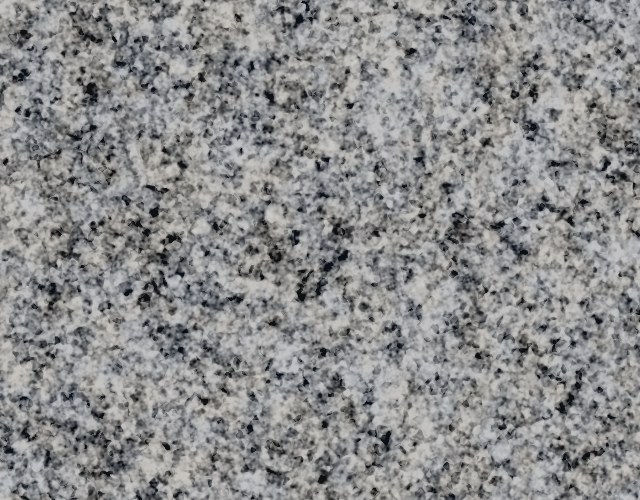
A Shadertoy shader for this texture:

```glsl
float hash(vec2 p) {
    return fract(sin(dot(p, vec2(127.1, 311.7))) * 43758.5);
}

vec2 hash2(vec2 p) {
    return vec2(hash(p), hash(p + 57.3));
}

vec2 rotate(vec2 p, float angle) {
    float c = cos(angle), s = sin(angle);
    return vec2(c * p.x - s * p.y, s * p.x + c * p.y);
}

float valueNoise(vec2 p) {
    vec2 cell = floor(p), f = fract(p);
    vec2 u = f * f * (3.0 - 2.0 * f);
    float low = mix(hash(cell), hash(cell + vec2(1, 0)), u.x);
    float high = mix(hash(cell + vec2(0, 1)), hash(cell + vec2(1, 1)), u.x);
    return mix(low, high, u.y);
}

// Value noise with zero mean and unit deviation
float cloud(vec2 p, float scale, float angle) {
    return (valueNoise(rotate(p, angle) * scale + angle * 31.0) - 0.5) / 0.215;
}

// Irregular cells of random tone, blended at their borders
float grains(vec2 p, float sharpness) {
    vec2 cell = floor(p), f = fract(p);
    float tone = 0.0, total = 0.0;
    for (int y = -1; y <= 1; y++) {
        for (int x = -1; x <= 1; x++) {
            vec2 offset = vec2(x, y);
            vec2 id = cell + offset;
            float weight = exp(-sharpness * length(offset + hash2(id) - f));
            tone += weight * hash(id + 19.7);
            total += weight;
        }
    }
    return tone / total;
}

// Sparse rounded pale crystals with ragged rims
float crystals(vec2 p, float scale, float chance) {
    vec2 q = p * scale;
    vec2 cell = floor(q);
    vec2 center = 0.25 + 0.5 * hash2(cell + 3.1);
    float radius = mix(0.05, 0.13, hash(cell + 8.4));
    float rim = 0.04 * (valueNoise(q * 11.0) - 0.5);
    float d = length((fract(q) - center) * vec2(0.85, 1.0)) + rim;
    float present = step(hash(cell + 41.9), chance);
    return present * (1.0 - smoothstep(radius - 0.03, radius + 0.03, d));
}

// Skewed tone curve: long dark tail, compressed highlights
float stoneTone(float z) {
    z = clamp(z, -2.5, 2.4);
    return max(0.575 + 0.15 * z - 0.03 * z * z, 0.06);
}

void mainImage(out vec4 fragColor, in vec2 fragCoord) {
    vec2 p = fragCoord / iResolution.y;

    // Ragged borders for the mineral grains
    vec2 warp = vec2(valueNoise(p * 95.0), valueNoise(p * 95.0 + 71.0)) - 0.5;
    vec2 q = p + 0.009 * warp;

    // Feldspar and quartz, from broad drifts to fine grit
    float patches = (grains(q * 32.0, 13.0) - 0.5) / 0.25;
    float body = (grains(rotate(q, 0.7) * 78.0, 13.0) - 0.5) / 0.25;
    float z = 0.20 * cloud(p, 9.0, 0.4)
            + 0.40 * patches
            + 0.58 * body
            + 0.50 * cloud(p, 115.0, 1.1)
            + 0.36 * cloud(p, 205.0, 2.0);

    // Dark mica flecks, gathered where the patches are darker
    float fleck = smoothstep(0.76, 0.90, grains(rotate(q, 1.9) * 92.0, 14.0));
    fleck *= 1.0 - 0.7 * smoothstep(-0.6, 1.0, patches);
    z = 0.94 * z + 0.09 - 1.2 * fleck;

    float tone = stoneTone(z);
    float pale = 0.77 + 0.025 * cloud(p, 130.0, 0.9);
    tone = mix(tone, pale, 0.8 * crystals(p, 6.5, 0.2));

    // Slightly cool shadows, faintly warm highlights
    float warmth = 0.022 * (tone - 0.62) + 0.006 * cloud(p, 24.0, 2.6);
    vec3 color = tone + warmth * vec3(1.0, 0.2, -1.2);
    fragColor = vec4(color, 1.0);
}
```
